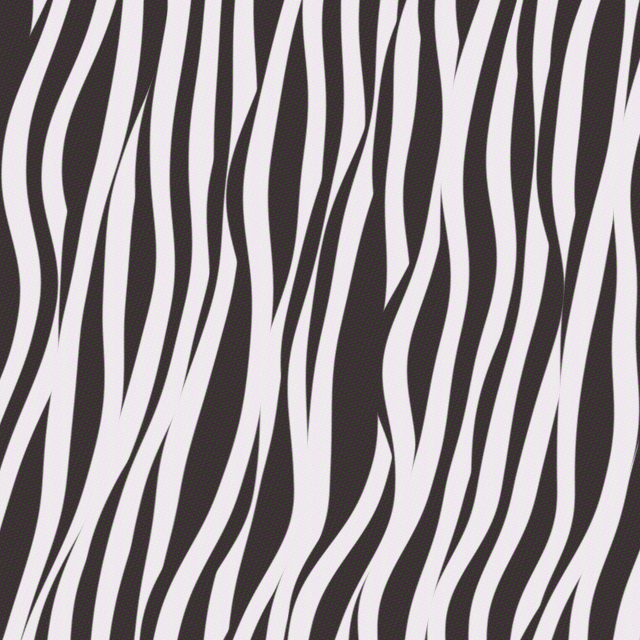
This pattern is drawn by a WebGL 2 fragment shader. Its source:

```glsl
#version 300 es
precision highp float;

uniform vec2 u_resolution;
out vec4 fragColor;

const float TAU = 6.2831853;

const vec3 PAPER = vec3(0.935, 0.912, 0.932);
const vec3 INK = vec3(0.235, 0.185, 0.185);
const vec3 INK_GREEN = vec3(0.195, 0.245, 0.165);
const vec3 INK_PURPLE = vec3(0.255, 0.165, 0.26);

const int RIBBONS = 27;
const int PAINT_STEP = 11;      // coprime to RIBBONS, shuffles the layers
const float FIRST_RIBBON = -5.0;
const float DENSITY = 19.0;     // ribbons per canvas width
const float JITTER = 0.35;
const float LEAN = 0.18;
const float HALF_WIDTH = 0.0167;
const float WIDTH_VARIATION = 0.16;
const float BORDER_MIN = -0.006; // below zero, ribbons merge
const float BORDER_MAX = 0.026;
const float SWAY = 0.019;       // slow drift of one ribbon
const float RIPPLE = 0.003;     // quicker bends of one ribbon
const float EDGE = 0.0019;

const vec2 WOBBLE_FREQ = vec2(1.6, 4.0);
const float WOBBLE = 0.055;

const float WEAVE_COUNT = 100.0;
const float WEAVE_LOW = 0.17;
const float WEAVE_HIGH = 0.38;
const float GRAIN_LIGHT = 0.014;
const float PAPER_TINT = 0.4;
const float EDGE_TINT = 5.0;
const float BAND_COUNT = 42.0;

float hash(vec2 p) {
    return fract(sin(dot(p, vec2(127.1, 311.7))) * 43758.5453);
}

float valueNoise(vec2 p) {
    vec2 cell = floor(p);
    vec2 f = fract(p);
    f = f * f * f * (f * (f * 6.0 - 15.0) + 10.0);
    float low = mix(hash(cell), hash(cell + vec2(1.0, 0.0)), f.x);
    float high = mix(hash(cell + vec2(0.0, 1.0)), hash(cell + vec2(1.0)), f.x);
    return mix(low, high, f.y);
}

// Sine along y with its own random phase and a frequency near the given one.
float wave(float y, float id, float channel, float freq) {
    float ownFreq = freq * mix(0.75, 1.25, hash(vec2(id, channel)));
    return sin(TAU * (ownFreq * y + hash(vec2(id, channel + 0.5))));
}

// Paper ribbons with ink borders, painted over each other so that
// the covered ones taper to points.
float paperCoverage(vec2 p, float softness) {
    float paper = 0.0;
    for (int i = 0; i < RIBBONS; i++) {
        float id = float((i * PAINT_STEP) % RIBBONS);
        float offset = JITTER * (hash(vec2(id, 1.0)) - 0.5);
        float center = (id + FIRST_RIBBON + 0.5 + offset) / DENSITY + LEAN * p.y;
        center += SWAY * wave(p.y, id, 2.0, 1.35);
        center += RIPPLE * wave(p.y, id, 3.0, 3.1);
        float halfWidth = HALF_WIDTH * (1.0 + WIDTH_VARIATION * wave(p.y, id, 4.0, 2.0));
        float side = p.x < center ? 5.0 : 6.0;
        float border = mix(BORDER_MIN, BORDER_MAX, 0.5 + 0.5 * wave(p.y, id, side, 1.5));
        float edge = abs(p.x - center) - halfWidth;
        float outer = 1.0 - smoothstep(-softness, softness, edge - border);
        float inner = 1.0 - smoothstep(-softness, softness, edge);
        paper = mix(paper * (1.0 - outer), 1.0, inner);
    }
    return paper;
}

// Fine woven grain: purple at -1, plain at 0, green at 1.
float weave(vec2 p) {
    vec2 thread = TAU * WEAVE_COUNT * vec2(p.x + 0.5 * p.y, p.y - 0.25 * p.x);
    float knot = sin(thread.x) * sin(thread.y) + 0.03;
    return sign(knot) * smoothstep(WEAVE_LOW, WEAVE_HIGH, abs(knot));
}

void main() {
    vec2 p = gl_FragCoord.xy / u_resolution.y;

    // Stripes
    vec2 bent = p;
    bent.x += WOBBLE * (valueNoise(p * WOBBLE_FREQ + 7.0) - 0.5);
    float softness = max(EDGE, 0.75 / u_resolution.y);
    float paperMask = paperCoverage(bent, softness);

    // Woven tint, strongest along the edges
    float grain = weave(p);
    vec3 ink = mix(INK, grain > 0.0 ? INK_GREEN : INK_PURPLE, abs(grain));
    float band = 0.5 * sin(TAU * BAND_COUNT * p.x);
    vec3 tint = 0.5 * (INK_GREEN - INK_PURPLE);
    vec3 paper = PAPER + PAPER_TINT * (grain + band) * tint;
    vec3 color = mix(ink, paper, paperMask);
    color += EDGE_TINT * paperMask * (1.0 - paperMask) * grain * tint;
    color += GRAIN_LIGHT * (abs(grain) - 0.5);

    fragColor = vec4(color, 1.0);
}
```
